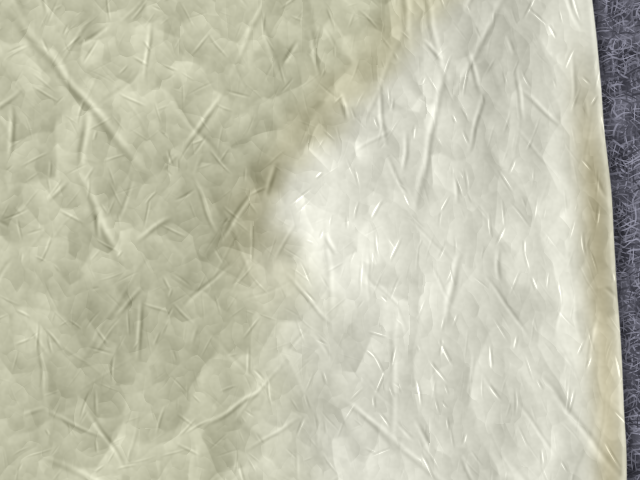
A Shadertoy shader for this texture:

```glsl
#define SHADE_COLOR vec3(0.75, 0.75, 0.65)
#define LIT_COLOR vec3(0.835, 0.835, 0.78)
#define TAN_COLOR vec3(0.72, 0.685, 0.55)
#define PILE_DARK vec3(0.21, 0.21, 0.24)
#define PILE_LIGHT vec3(0.58, 0.58, 0.64)
#define FACET_CONTRAST 0.095
#define RIPPLE_CONTRAST 0.016
#define CREASE_CONTRAST 0.125
#define GLINT 0.11
#define FOLD_SHARPNESS 24.0

float hash(vec2 p) {
    return fract(sin(dot(p, vec2(127.1, 311.7))) * 43758.5453);
}

mat2 rotation(float a) {
    return mat2(cos(a), sin(a), -sin(a), cos(a));
}

float bell(float x) {
    return exp(-x * x);
}

float cornerSlope(vec2 cell, vec2 offset) {
    float a = 6.2832 * hash(cell);
    return dot(vec2(cos(a), sin(a)), offset);
}

float noise(vec2 p) {
    vec2 i = floor(p), f = fract(p);
    vec2 u = f * f * f * (f * (f * 6.0 - 15.0) + 10.0);
    vec2 e = vec2(1.0, 0.0);
    return mix(mix(cornerSlope(i, f), cornerSlope(i + e, f - e), u.x),
               mix(cornerSlope(i + e.yx, f - e.yx), cornerSlope(i + 1.0, f - 1.0), u.x), u.y);
}

// Fold direction: crossing diagonals on the left, steep on the right
float foldAngle(vec2 cell, float x) {
    float jitter = 1.3 * (hash(cell + 3.7) - 0.5);
    float diagonal = hash(cell + 8.1) < 0.5 ? -0.9 : 0.95;
    return jitter + (x + 0.5 * (hash(cell + 5.2) - 0.5) > 0.72 ? 1.75 : diagonal);
}

// Flat shards with random tilt, blended narrowly where they meet
float facets(vec2 p, float freq) {
    vec2 q = p * freq, base = floor(q);
    float sum = 0.0, total = 0.0;
    for (int j = -1; j <= 1; j++)
    for (int i = -1; i <= 1; i++) {
        vec2 cell = base + vec2(i, j), id = cell + freq;
        vec2 v = q - cell - vec2(hash(id), hash(id + 41.3));
        v = (v * rotation(foldAngle(id, p.x))) * vec2(0.6, 1.35);
        float weight = exp(-FOLD_SHARPNESS * dot(v, v));
        sum += weight * (hash(id + 17.9) - 0.5 + 0.55 * v.y);
        total += weight;
    }
    return sum / max(total, 1e-30);
}

// Tapered fold from a to b, bright on one side and dark on the other
float crease(vec2 p, vec2 a, vec2 b, float width) {
    vec2 along = b - a;
    float t = clamp(dot(p - a, along) / dot(along, along), 0.0, 1.0);
    float side = dot(p - a, vec2(-along.y, along.x)) / length(along) / width;
    return (0.9 * bell(side - 0.9) - bell(side + 0.9)) * sin(3.1416 * t);
}

// One straight crease per grid cell, of random length and strength
float creases(vec2 p, float freq, float width) {
    vec2 q = p * freq, base = floor(q);
    float sum = 0.0;
    for (int j = -1; j <= 1; j++)
    for (int i = -1; i <= 1; i++) {
        vec2 cell = base + vec2(i, j), id = cell + freq * 1.7;
        vec2 center = cell + vec2(hash(id), hash(id + 23.1));
        float angle = foldAngle(id, p.x);
        float size = hash(id + 61.7);
        vec2 reach = vec2(cos(angle), sin(angle)) * mix(0.25, 0.95, size);
        float strength = hash(id + 12.9);
        float turn = hash(id + 33.3) < 0.3 ? -1.0 : 1.0;
        sum += crease(q, center - reach * turn, center + reach * turn,
                      freq * width * mix(0.6, 1.4, strength)) * strength * strength;
    }
    return sum;
}

// Curved fibres in rotated, overlapping layers
vec3 carpet(vec2 p) {
    float light = 0.25 + 0.7 * noise(p * 22.0);
    for (int i = 0; i < 6; i++) {
        float k = float(i);
        vec2 q = rotation(k * 1.13 + 0.4) * p + 0.012 * noise(p * 25.0 + k * 5.0);
        q *= vec2(24.0, 85.0);
        vec2 cell = floor(q), f = fract(q) - 0.5;
        f.y += 0.5 * (hash(cell + k) - 0.5) + f.x * f.x * 0.7;
        float strand = smoothstep(0.24, 0.03, abs(f.y)) * smoothstep(0.5, 0.25, abs(f.x));
        light = mix(light, hash(cell + k * 7.0) * 1.15, strand * 0.75);
    }
    return mix(PILE_DARK, PILE_LIGHT, light);
}

void mainImage(out vec4 fragColor, in vec2 fragCoord) {
    float pixel = 1.0 / iResolution.y;
    vec2 p = fragCoord * pixel;
    float drop = 1.0 - p.y;
    float inside = 1.234 + 0.11 * drop - 0.038 * drop * drop + 0.006 * noise(vec2(p.y * 6.0, 3.0)) - p.x;

    // Broad light: shaded left, glowing right, tan along the border and hem
    float border = 0.56 + 0.85 * max(p.y - 0.58, 0.0) + 0.04 * smoothstep(0.55, 0.4, p.y);
    float side = p.x - border + 0.06 * noise(p * 7.0) + 0.025 * noise(p * 19.0);
    float softness = mix(0.18, 0.065, smoothstep(0.25, 0.6, p.y));
    float lit = smoothstep(-softness, softness, side);
    vec3 cloth = mix(SHADE_COLOR, LIT_COLOR, lit);
    float borderTan = bell((side + 0.04) / 0.07) * smoothstep(0.25, 0.6, p.y);
    float hemTan = bell((inside - 0.035) / 0.035) * smoothstep(0.98, 0.6, p.y);
    cloth = mix(cloth, TAN_COLOR, 0.32 * borderTan + 0.7 * hemTan);
    cloth += 0.1 * bell(length(p - vec2(0.67, 0.49)) / 0.13) * lit;
    vec2 hollow = rotation(0.9) * (p - vec2(0.37, 0.47));
    cloth -= 0.07 * exp(-dot(hollow * hollow, vec2(45.0, 11.0)));
    cloth += 0.06 * noise(p * 3.5 + 4.0);

    // Long drapes that run beside the hem
    float drape = noise(vec2(inside * 14.0, p.y * 1.8 + 5.0));
    cloth += 0.11 * drape * smoothstep(0.45, 0.1, inside);

    // Crumpled shards at three sizes, over a faint ripple
    vec2 bent = p + 0.007 * vec2(noise(p * 14.0), noise(p * 14.0 + 31.0));
    float shards = 0.8 * facets(bent, 8.0) + 0.85 * facets(bent, 17.0) + 0.5 * facets(bent, 37.0);
    cloth += FACET_CONTRAST * shards * mix(1.0, 0.8, lit);
    cloth += RIPPLE_CONTRAST * (noise(p * 70.0) + noise(p * 120.0));

    // Sharp creases and the main diagonal fold
    float fine = creases(bent, 27.0, 0.0018);
    float folds = creases(bent, 5.0, 0.0042) + creases(bent, 11.0, 0.003) + 0.6 * fine;
    folds += 0.9 * crease(bent, vec2(0.0, 1.0), vec2(0.32, 0.62), 0.007);
    folds += 0.9 * crease(bent, vec2(0.16, 0.65), vec2(0.26, 0.43), 0.007);
    cloth += CREASE_CONTRAST * clamp(folds, -1.5, 1.1);
    cloth += GLINT * smoothstep(0.25, 0.8, fine + 0.4 * shards) * lit;

    // Thin bright rim, then the carpet in its shadow
    cloth += 0.07 * bell((inside - 0.006) / 0.005);
    vec3 pile = carpet(p) * mix(0.65, 1.0, smoothstep(0.0, 0.03, -inside));
    vec3 color = mix(pile, cloth, smoothstep(-pixel, pixel, inside));
    fragColor = vec4(clamp(color, 0.0, 1.0), 1.0);
}
```
